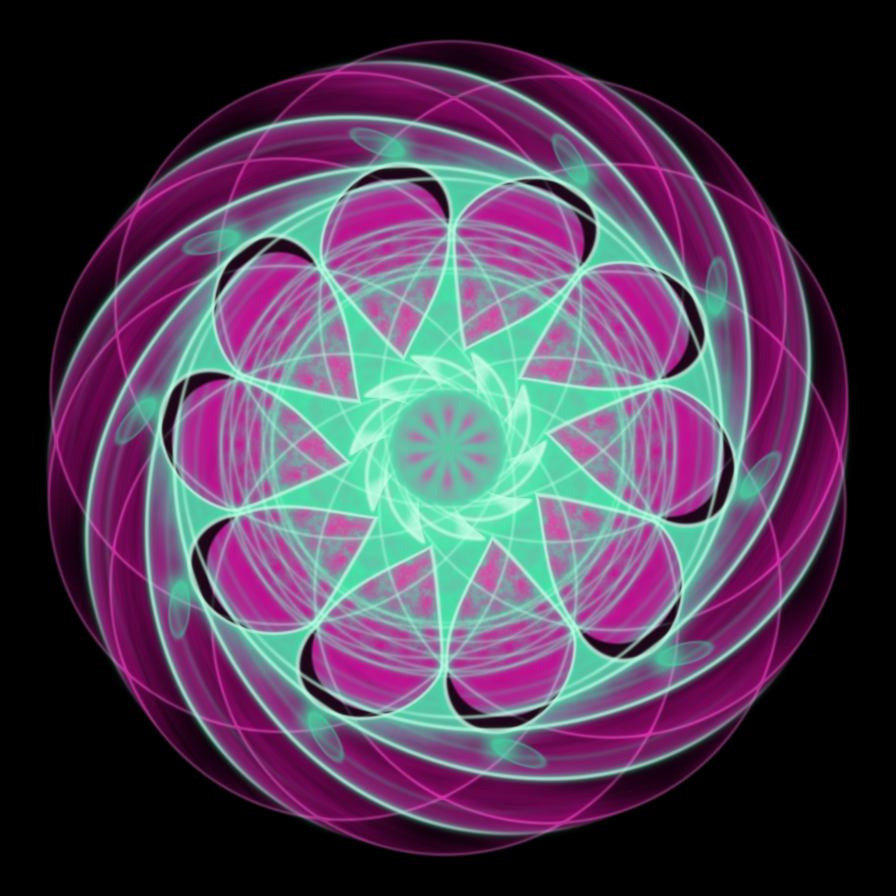
Give the GLSL for this background, as a Shadertoy shader.

```glsl
// Ten-fold spirograph flower of glowing mint filaments over magenta veils on black.
#define FOLDS 10
#define START 0.297
#define RING_R 0.260
#define RING_D 0.194
#define LINE_W 0.0019
#define MAGENTA vec3(0.78, 0.03, 0.57)
#define ROSE vec3(0.88, 0.36, 0.68)
#define MINT vec3(0.24, 0.92, 0.66)
#define PALE vec3(0.78, 1.0, 0.91)
const float TAU = 6.2831853;

// Coordinates of p in a frame turned by angle a
vec2 turn(vec2 p, float a) {
    float c = cos(a), s = sin(a);
    return vec2(c * p.x + s * p.y, c * p.y - s * p.x);
}

float stroke(float d, float width) {
    return exp(-d * d / (width * width));
}

float inside(float d) {
    return 1.0 - smoothstep(-0.002, 0.002, d);
}

float ellipse(vec2 p, vec2 radii) {
    return (length(p / radii) - 1.0) * min(radii.x, radii.y);
}

// Round arch on top, tapering to a point toward the centre
float petalShape(vec2 p) {
    const float halfWidth = 0.0755, tail = 0.135;
    float t = max(-p.x / tail, 0.0);
    float width = halfWidth * (1.0 - pow(t, 1.5));
    float taper = (abs(p.y) - width) / sqrt(1.0 + 0.7 * t);
    return p.x > 0.0 ? length(p) - halfWidth : taper;
}

float hash(vec2 p) {
    return fract(sin(dot(p, vec2(127.1, 311.7))) * 43758.5);
}

float noise(vec2 p) {
    vec2 i = floor(p), f = fract(p);
    f = f * f * (3.0 - 2.0 * f);
    return mix(mix(hash(i), hash(i + vec2(1, 0)), f.x),
               mix(hash(i + vec2(0, 1)), hash(i + vec2(1, 1)), f.x), f.y);
}

float fbm(vec2 p) {
    float sum = 0.0, amp = 0.55;
    for (int i = 0; i < 4; i++) {
        sum += amp * noise(p);
        p = turn(p, 0.7) * 2.1;
        amp *= 0.5;
    }
    return sum;
}

void mainImage(out vec4 fragColor, in vec2 fragCoord) {
    vec2 p = (fragCoord - 0.5 * iResolution.xy) / min(iResolution.x, iResolution.y);
    float r = length(p), stepA = TAU / float(FOLDS);
    float veil = 0.0, rim = 0.0, glow = 0.0, lines = 0.0, crescent = 0.0, shards = 0.0;
    float petalGap = 1.0;
    float outer = smoothstep(0.24, 0.35, r);
    float tipward = max((0.247 - r) / 0.135, 0.0);
    float twist = 0.16 * pow(tipward, 3.0) - 1.17 * max(r - 0.247, 0.0);

    for (int k = 0; k < FOLDS; k++) {
        vec2 q = turn(p, START + float(k) * stepA);
        float cw = -atan(q.y, q.x);

        // Large rings: dim rims outside, fine threads inside
        float ring = length(q - vec2(RING_D, 0.0)) - RING_R;
        veil += inside(ring) * (0.045 + 0.15 * exp(ring / 0.012)) * outer;
        rim += stroke(ring, LINE_W) * outer;
        lines += 0.26 * stroke(ring, LINE_W) * (1.0 - outer);
        glow += 0.2 * stroke(ring, 0.006) * (1.0 - outer);

        // Woven braid of smaller rings across the petals
        float braid = length(q - vec2(0.030, 0.0)) - 0.225;
        lines += 0.14 * stroke(braid, LINE_W);
        glow += 0.16 * stroke(braid, 0.004);

        // Bright arms winding clockwise toward the inner wreath
        float a = max(cw, 0.001);
        float arm = (r - 0.325 + 0.01 * a - 0.128 * exp(-pow(a / 1.17, 2.4))) * 0.92;
        float tail = 1.0 - smoothstep(2.2, 3.0, cw);
        float fade = smoothstep(0.15, 0.9, cw) * tail;
        veil += 0.6 * smoothstep(0.0, 0.5, cw) * tail * inside(arm) * exp(arm / 0.07);
        lines += 0.65 * fade * stroke(arm, LINE_W);
        glow += fade * (0.4 * stroke(arm, 0.0045) + 0.15 * stroke(arm + 0.022, 0.003)
              + 0.22 * inside(arm) * exp(arm / 0.014));

        // Twisted petals with a dark crescent beneath each arch
        vec2 s = turn(q, 0.5 * stepA + twist);
        float petal = petalShape(s - vec2(0.247, 0.0));
        petalGap = min(petalGap, petal);
        float upper = smoothstep(0.075, 0.11, r);
        lines += 0.8 * upper * stroke(petal, LINE_W);
        glow += 0.3 * upper * stroke(petal, 0.006);
        float hollow = length(s - vec2(0.224, 0.011)) - 0.083;
        crescent += inside(petal) * smoothstep(-0.001, 0.003, hollow)
                  * smoothstep(0.24, 0.26, r);

        // Small tilted loops beyond the arches
        vec2 c = turn(turn(q, 0.245) - vec2(0.350, 0.0), 0.96);
        float loop = ellipse(c, vec2(0.030, 0.011));
        vec2 root = c + vec2(0.022, 0.0);
        glow += 0.3 * stroke(loop, 0.0015) + 0.2 * inside(loop)
              + 0.8 * exp(-dot(root, root) / 0.0003);

        // Short spirals and pale shards around the central disc
        float wind = mod(cw - 0.2, TAU);
        float spiral = r - 0.110 + 0.036 * wind;
        float grow = smoothstep(0.0, 0.06, wind);
        lines += grow * (1.0 - smoothstep(0.9, 1.4, wind)) * 0.7 * stroke(spiral, 0.0024);
        float under = 0.110 - 0.15 * wind - r;
        shards += grow * inside(max(spiral, under)) * (1.0 - smoothstep(0.18, 0.36, wind));
    }

    // Mirrored sectors give the fibrous texture its symmetry
    float theta = atan(p.y, p.x) - START;
    float sector = abs(mod(theta, stepA) - 0.5 * stepA);
    vec2 folded = r * vec2(cos(sector), sin(sector));
    float fibre = fbm(folded * 60.0);
    float veins = 1.0 - abs(2.0 * fbm(folded * 75.0 + 9.0) - 1.0);
    float wisps = fbm(turn(p, r * 9.0) * vec2(22.0, 42.0));

    // Veils and mint mist
    veil += 1.3 * (1.0 - smoothstep(0.27, 0.34, r));
    veil *= 0.5 + 0.9 * wisps;
    float spikes = smoothstep(-0.001, 0.004, petalGap) * (1.0 - smoothstep(0.27, 0.35, r));
    float mottling = smoothstep(0.25, 0.8, fibre) * (0.35 + 0.8 * pow(veins, 3.0));
    mottling *= 1.0 - smoothstep(0.14, 0.28, r);
    glow += (0.9 + 0.6 * fibre) * spikes + 0.75 * mottling + 0.16 * stroke(r - 0.19, 0.01);
    float core = 1.0 - smoothstep(0.054, 0.070, r);
    float florets = stroke(r - 0.036, 0.018) * (0.5 + 0.5 * cos(theta * float(FOLDS)));
    glow = mix(glow, 1.15 - 0.65 * florets - 0.5 * fibre, core);
    lines += 0.75 * min(shards, 1.0) + 0.12 * stroke(r - 0.085, 0.018);
    lines *= 1.0 - 0.85 * core;

    // Layered colour
    vec3 col = MAGENTA * (1.0 - exp(-1.6 * veil));
    col = mix(col, ROSE, 0.8 * (1.0 - smoothstep(0.13, 0.28, r)));
    col += vec3(0.27, 0.15, 0.24) * min(rim, 1.0);
    col = mix(col, MINT, 1.0 - exp(-1.4 * glow));
    col = mix(col, vec3(0.07, 0.0, 0.05), 0.92 * min(crescent, 1.0));
    col = mix(col, PALE, 1.0 - exp(-1.7 * lines));
    fragColor = vec4(clamp(col, 0.0, 1.0), 1.0);
}
```
